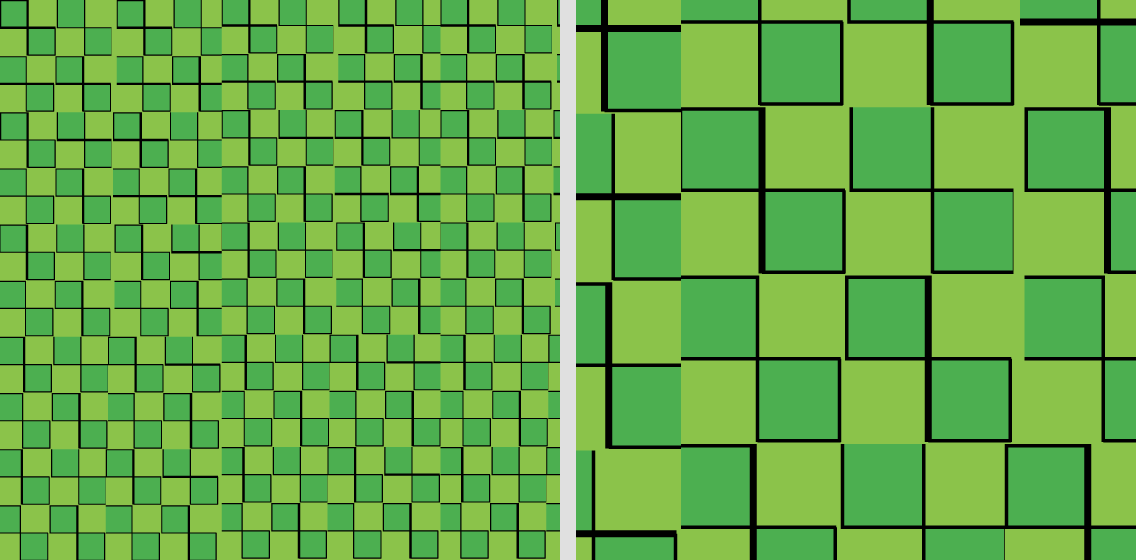
Left: the whole. Right: its middle third, enlarged.
Reproduce this pattern procedurally as a WebGL 1 fragment shader.

```glsl
precision highp float;
// Green checkerboard of outlined squares, 4 x 10 stepped cells per panel.
// Panels repeat sideways; blocks inside them slip and clip so seams show.
// Some outlines are heavy by rule; edges are smoothed by supersampling.

uniform vec2 u_resolution;

const float SPAN = 768.0;         // design units across the canvas
const vec2 CELL = vec2(78.0, 77.0);
const float HALF_CELL = 38.0;
const float CELL_END = 76.0;
const float THIN = 1.6;
const float THICK = 3.2;
const int SAMPLES = 4;            // per axis
const vec3 LIME = vec3(0.545, 0.765, 0.29);
const vec3 GREEN = vec3(0.298, 0.686, 0.314);

// 1 inside the interval [a, b)
float within(float v, float a, float b) {
  return step(a, v) * (1.0 - step(b, v));
}

float box(vec2 p, vec2 lo, vec2 hi) {
  return within(p.x, lo.x, hi.x) * within(p.y, lo.y, hi.y);
}

float hLine(vec2 p, float y, float x0, float x1, float width) {
  return box(p, vec2(x0, y - 0.5 * width), vec2(x1, y + 0.5 * width));
}

float vLine(vec2 p, float x, float y0, float y1, float width) {
  return box(p, vec2(x - 0.5 * width, y0), vec2(x + 0.5 * width, y1));
}

// x: slip of the left block, y: start of the right block
vec2 blockLayout(float pair) {
  if (pair < 0.5) return vec2(0.0, 160.0);
  if (pair < 1.5) return vec2(0.0, 155.0);
  if (pair < 2.5) return vec2(-1.0, 157.0);
  if (pair < 3.5) return vec2(-5.0, 148.0);
  return vec2(-8.0, 145.0);
}

// Which cells carry a heavy middle line; it thins out down the panel
bool heavyMiddle(float column, float row) {
  if (row < 0.5) return mod(column, 2.0) < 0.5;
  if (row < 1.5) return true;
  if (row < 2.5) return column > 0.5 && column < 2.5;
  if (row < 3.5) return column > 1.5;
  return column > 2.5 && mod(row, 2.0) < 0.5;
}

// Two diagonal green squares with their outlines, y pointing down
vec3 cellColor(vec2 p, float column, float row) {
  float green = box(p, vec2(0.0), vec2(HALF_CELL))
              + box(p, vec2(HALF_CELL), vec2(CELL_END));
  bool heavyUpright = mod(column + row, 2.0) < 0.5;
  bool openTop = mod(column, 2.0) > 0.5 && mod(row, 2.0) < 0.5;
  float upright = heavyUpright ? THICK : THIN;
  float middle = heavyMiddle(column, row) ? THICK : THIN;

  float ink = vLine(p, HALF_CELL, 0.0, CELL_END, upright);
  ink = max(ink, hLine(p, HALF_CELL, 0.0, CELL_END, middle));
  ink = max(ink, vLine(p, 0.5 * THIN, 0.0, HALF_CELL, THIN));
  ink = max(ink, vLine(p, CELL_END - 0.5, HALF_CELL, CELL_END, THIN));
  ink = max(ink, hLine(p, CELL_END - 0.5, HALF_CELL, CELL_END, THIN));
  if (!openTop) ink = max(ink, hLine(p, 0.5 * THIN, 0.0, HALF_CELL, THIN));
  return mix(LIME, GREEN, green) * (1.0 - ink);
}

vec3 patternColor(vec2 p) {
  // Panels: the first is slightly wider, later ones sit a little higher
  if (p.x >= 304.0) p = vec2(mod(p.x - 304.0, 300.0), p.y + 3.0);
  float row = floor(p.y / CELL.y);
  if (row > 9.5) return LIME;

  // Left or right block; odd rows slip a little further left
  vec2 layout = blockLayout(floor(row / 2.0));
  float rightBlock = step(layout.y, p.x);
  if (rightBlock < 0.5 && p.x > layout.x + 153.0) return LIME;
  float x = p.x - mix(layout.x, layout.y, rightBlock) + 2.0 * mod(row, 2.0);
  float second = step(CELL.x, x);

  vec2 local = vec2(x - CELL.x * second, p.y - CELL.y * row);
  return cellColor(local, 2.0 * rightBlock + second, row);
}

void main() {
  vec3 sum = vec3(0.0);
  for (int j = 0; j < SAMPLES; j++) {
    for (int i = 0; i < SAMPLES; i++) {
      vec2 jitter = (vec2(float(i), float(j)) + 0.5) / float(SAMPLES) - 0.5;
      vec2 uv = (gl_FragCoord.xy + jitter) / u_resolution;
      sum += patternColor(vec2(uv.x, 1.0 - uv.y) * SPAN);
    }
  }
  gl_FragColor = vec4(sum / float(SAMPLES * SAMPLES), 1.0);
}
```
